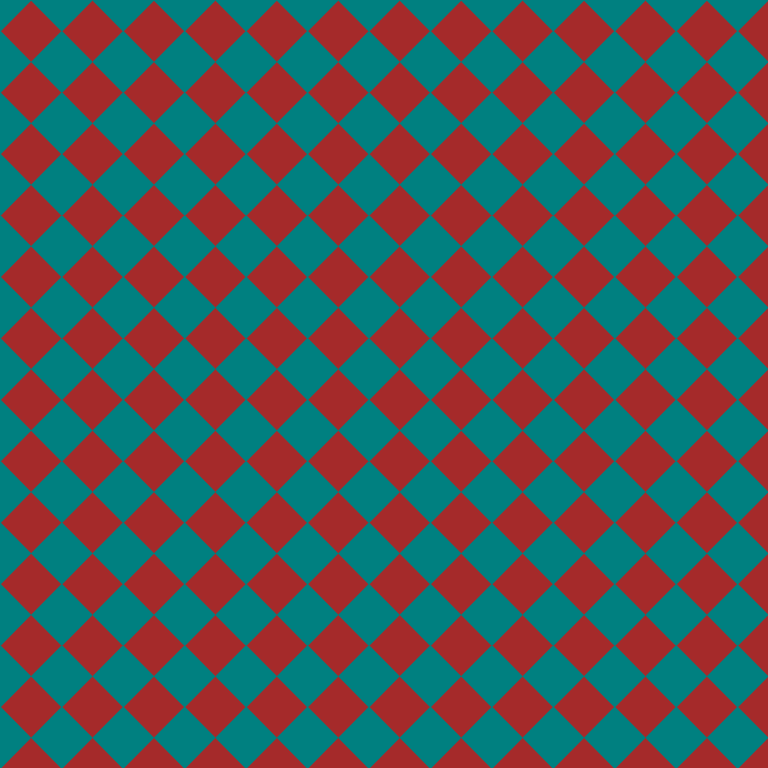
Reproduce this pattern procedurally as a WebGL 2 fragment shader.

```glsl
#version 300 es
precision highp float;

uniform vec2 u_resolution;
out vec4 fragColor;

const vec3 TEAL = vec3(0.0, 0.502, 0.502);
const vec3 BROWN_RED = vec3(0.647, 0.165, 0.165);
const float REPEATS = 12.5;
const vec2 FIRST_CENTER = vec2(0.506, -0.008);
const vec2 HALF_SIZE = vec2(0.491, 0.497);

// Offset from the center of the nearest repeat, in cell units
vec2 repeatCell(vec2 p, vec2 center) {
    return fract(p - center + 0.5) - 0.5;
}

// Signed distance to the edges of a diamond
float diamondDistance(vec2 p, vec2 halfSize) {
    vec2 slope = 1.0 / halfSize;
    return (dot(abs(p), slope) - 1.0) / length(slope);
}

// Coverage of a shape with an edge one pixel wide
float coverage(float distanceToEdge, float pixel) {
    return clamp(0.5 - distanceToEdge / pixel, 0.0, 1.0);
}

void main() {
    float canvasSize = min(u_resolution.x, u_resolution.y);
    vec2 grid = gl_FragCoord.xy / canvasSize * REPEATS;
    float pixel = REPEATS / canvasSize;

    // Red diamonds on a teal ground
    vec2 cell = repeatCell(grid, FIRST_CENTER);
    float diamond = coverage(diamondDistance(cell, HALF_SIZE), pixel);
    fragColor = vec4(mix(TEAL, BROWN_RED, diamond), 1.0);
}
```
